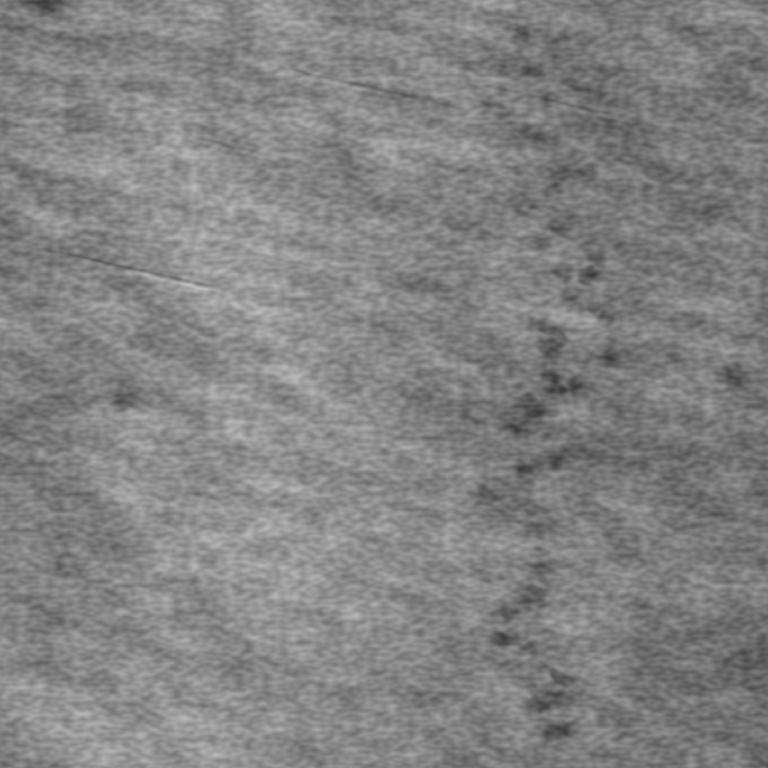
This texture is drawn by a WebGL 2 fragment shader. Its source:

```glsl
#version 300 es
precision highp float;

uniform vec2 u_resolution;
out vec4 fragColor;

#define BASE_GREY 0.45
#define SHEEN 0.11
#define CLOUD_CONTRAST 0.13
#define STREAK_CONTRAST 0.13
#define GRAIN_CONTRAST 0.16
#define PIT_COUNT 54
#define PIT_DEPTH 0.21
#define STRAY_PITS 3
#define SCRATCH_COUNT 6
#define SCRATCH_WIDTH 0.0024
#define SCRATCH_DEPTH 0.12
#define BRUSH_ANGLE -0.22

vec2 hash2(vec2 p) {
    vec3 q = fract(p.xyx * vec3(0.1031, 0.1030, 0.0973));
    q += dot(q, q.yzx + 33.33);
    return fract((q.xx + q.yz) * q.zy);
}

vec2 gradientAt(vec2 cell) {
    float angle = 6.2832 * hash2(cell + 71.0).x;
    return vec2(cos(angle), sin(angle));
}

float gradientNoise(vec2 p) {
    vec2 cell = floor(p), f = fract(p);
    vec2 u = f * f * f * (f * (f * 6.0 - 15.0) + 10.0);
    vec2 right = vec2(1.0, 0.0), up = vec2(0.0, 1.0);
    float a = dot(gradientAt(cell), f);
    float b = dot(gradientAt(cell + right), f - right);
    float c = dot(gradientAt(cell + up), f - up);
    float d = dot(gradientAt(cell + 1.0), f - 1.0);
    return mix(mix(a, b, u.x), mix(c, d, u.x), u.y);
}

// Coordinates along and across a direction
vec2 alongAxis(vec2 p, float angle) {
    float c = cos(angle), s = sin(angle);
    return vec2(c * p.x + s * p.y, c * p.y - s * p.x);
}

// Soft elliptical dent, 1 at its centre
float dent(vec2 offset, vec2 radius, float angle) {
    vec2 q = alongAxis(offset, angle) / radius;
    return exp(-pow(dot(q, q), 1.3));
}

// Winding column of pits, densest at mid height
float pitColumn(vec2 p) {
    float depth = 0.0;
    for (int i = 0; i < PIT_COUNT; i++) {
        vec2 place = hash2(vec2(float(i), 3.0));
        vec2 form = hash2(vec2(float(i), 17.0));
        float t = (float(i) + place.x) / float(PIT_COUNT);
        float y = 0.04 + 0.95 * (t + 0.07 * sin(6.2832 * t));
        float spread = 0.03 + 0.05 * (1.0 - abs(2.0 * t - 1.0));
        float x = 0.71 + 0.045 * sin(9.2 * (y - 0.44)) + spread * (2.0 * place.y - 1.0);
        vec2 radius = vec2(mix(0.013, 0.030, form.x * form.x), mix(0.007, 0.013, form.y));
        float strength = mix(0.35, 1.0, fract(form.x * 7.0 + form.y));
        depth = max(depth, strength * dent(p - vec2(x, y), radius, 0.8 * (form.y - 0.65)));
    }
    return depth;
}

float strayPits(vec2 p) {
    float depth = 0.0;
    for (int i = 0; i < STRAY_PITS; i++) {
        vec2 centre = fract(vec2(0.165, 0.48) + float(i) * vec2(-0.105, 0.515));
        depth = max(depth, 0.85 * dent(p - centre, vec2(0.021, 0.015), 0.1));
    }
    return depth;
}

// Dark hairlines with a lit lower edge
float scratches(vec2 p) {
    float shade = 0.0;
    for (int i = 0; i < SCRATCH_COUNT; i++) {
        float n = float(i);
        vec2 middle = vec2(fract(0.17 + 0.28 * n), 0.64 + 0.27 * fract(0.04 + 0.9 * n));
        vec2 q = alongAxis(p - middle, BRUSH_ANGLE);
        float reach = q.x / (0.16 - 0.015 * n);
        float fade = (1.0 - smoothstep(0.3, 1.0, abs(reach))) / (1.0 + 0.5 * n);
        float across = q.y / SCRATCH_WIDTH + 0.8 * gradientNoise(vec2(q.x * 12.0, n));
        float groove = exp(-across * across);
        float lip = exp(-pow(across + 2.2, 2.0)) * smoothstep(-0.6, 0.6, reach);
        shade += fade * (0.9 * lip - groove);
    }
    return shade;
}

void main() {
    vec2 p = gl_FragCoord.xy / u_resolution;

    // Broad sheen and drifting clouds
    float sheen = exp(-pow((p.x - 0.33) / 0.4, 2.0));
    vec2 slant = alongAxis(p, -0.5);
    float cloud = 0.6 * gradientNoise(slant * vec2(3.0, 5.0) + 4.0)
                + 0.6 * gradientNoise(slant * vec2(8.0, 17.0) + 9.0);

    // Brushed streaks, sharper and longer toward the top
    vec2 brush = alongAxis(p, BRUSH_ANGLE);
    float longStreak = gradientNoise(brush * vec2(6.0, 48.0) + 21.0);
    float shortStreak = gradientNoise(brush * vec2(17.0, 40.0) + 37.0);
    float streak = 0.75 * shortStreak + mix(0.25, 0.8, p.y) * longStreak;

    // Fine grain lying almost level
    float grain = 0.75 * gradientNoise(p * vec2(85.0, 150.0))
                + 0.55 * gradientNoise(p * vec2(45.0, 92.0) + 51.0);

    // Ragged pit outlines
    vec2 ragged = p + 0.009 * vec2(gradientNoise(p * 55.0 + 5.0), gradientNoise(p * 60.0 + 83.0));
    float pits = max(pitColumn(ragged), strayPits(ragged));

    float grey = BASE_GREY + SHEEN * sheen + CLOUD_CONTRAST * cloud
               + STREAK_CONTRAST * streak + GRAIN_CONTRAST * grain
               + SCRATCH_DEPTH * scratches(p) - PIT_DEPTH * pits;
    fragColor = vec4(vec3(clamp(grey, 0.0, 1.0)), 1.0);
}
```
